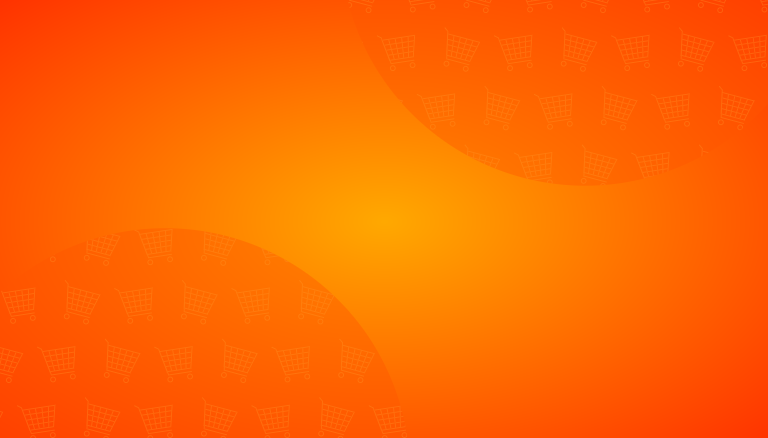
Reproduce this background procedurally as a Shadertoy shader.

```glsl
const vec3 GLOW_COLOR = vec3(1.0, 0.66, 0.0);
const vec3 RIM_COLOR  = vec3(1.0, 0.20, 0.0);
const vec3 DISC_COLOR = vec3(1.0, 0.33, 0.0);
const vec3 CART_COLOR = vec3(1.0, 0.62, 0.18);
const float DISC_ALPHA = 0.40;
const float CART_ALPHA = 0.30;

// Lengths are in canvas heights
const float DISC_RADIUS = 0.559;
const vec2 UPPER_DISC = vec2(1.336, 1.135);
const vec2 LOWER_DISC = vec2(0.377, -0.080);
const vec2 UPPER_CART = vec2(0.913, 0.890);
const vec2 LOWER_CART = vec2(0.046, 0.313);
const float PITCH = 0.1338;
const float ROW_SHIFT = 0.0457;
const float ODD_SHIFT = 0.0055;
const float EVEN_TILT = 0.15;
const float ODD_TILT = -0.26;
const float CART_UNIT = 0.0228;

// Basket sizes, in cart units
const float LINE_WIDTH = 0.045;
const float BASKET_HALF_HEIGHT = 1.05;
const float BASKET_BOTTOM = 1.2;
const float BASKET_TOP = 1.65;
const vec2 GRID = vec2(5.0, 4.0);

float segment(vec2 p, vec2 a, vec2 b) {
    vec2 ab = b - a;
    return length(p - a - ab * clamp(dot(p - a, ab) / dot(ab, ab), 0.0, 1.0));
}

// Distance to the lines of a wire shopping cart
float cartLines(vec2 p) {
    float t = clamp(p.y / BASKET_HALF_HEIGHT * 0.5 + 0.5, 0.0, 1.0);
    float halfWidth = mix(BASKET_BOTTOM, BASKET_TOP, t);
    vec2 halfSize = vec2(halfWidth, BASKET_HALF_HEIGHT);
    vec2 cell = (p / halfSize * 0.5 + 0.5) * GRID;
    vec2 wire = abs(fract(cell + 0.5) - 0.5) * 2.0 * halfSize / GRID;
    vec2 outside = abs(p) - halfSize;
    float d = max(min(wire.x, wire.y), max(outside.x, outside.y));

    // Handle, post and rail
    d = min(d, segment(p, vec2(-2.05, 1.55), vec2(-1.7, 1.3)));
    d = min(d, segment(p, vec2(-1.7, 1.3), vec2(-1.1, -1.4)));
    d = min(d, segment(p, vec2(-1.1, -1.4), vec2(1.2, -1.4)));

    // Wheels
    vec2 wheel = vec2(abs(p.x) - 1.0, p.y + 1.87);
    return min(d, abs(length(wheel) - 0.24));
}

// Staggered rows of carts with alternating tilt
float cartPattern(vec2 p, float pixel) {
    float row = floor(0.5 - p.y / PITCH);
    p.y += row * PITCH;
    p.x -= ROW_SHIFT * mod(2.0 * row, 3.0);
    float column = floor(p.x / PITCH + 0.5);
    float odd = mod(column, 2.0);
    p.x -= column * PITCH + odd * ODD_SHIFT;

    float tilt = mix(EVEN_TILT, ODD_TILT, odd);
    float c = cos(tilt), s = sin(tilt);
    p = vec2(c * p.x + s * p.y, c * p.y - s * p.x) / CART_UNIT;
    float d = (cartLines(p) - LINE_WIDTH) * CART_UNIT;
    return clamp(0.5 - d / pixel, 0.0, 1.0);
}

// Translucent disc that reveals its carts
vec3 addDisc(vec3 color, vec2 p, vec2 center, vec2 cartOrigin, float pixel) {
    float mask = clamp(0.5 - (length(p - center) - DISC_RADIUS) / pixel, 0.0, 1.0);
    color = mix(color, DISC_COLOR, DISC_ALPHA * mask);
    float carts = cartPattern(p - cartOrigin, pixel);
    return mix(color, CART_COLOR, CART_ALPHA * mask * carts);
}

void mainImage(out vec4 fragColor, in vec2 fragCoord) {
    float pixel = 1.0 / iResolution.y;
    vec2 p = fragCoord * pixel;
    vec2 uv = fragCoord / iResolution.xy;

    // Elliptical glow
    float radius = length(uv - vec2(0.501, 0.494)) * 1.414;
    vec3 color = mix(GLOW_COLOR, RIM_COLOR, min(radius, 1.0));

    color = addDisc(color, p, UPPER_DISC, UPPER_CART, pixel);
    color = addDisc(color, p, LOWER_DISC, LOWER_CART, pixel);
    fragColor = vec4(color, 1.0);
}
```
